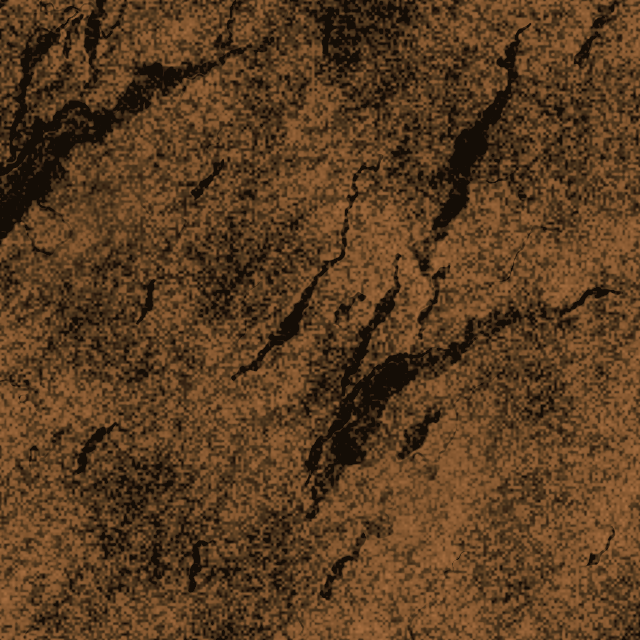
Write a WebGL 2 fragment shader that draws this texture.

```glsl
#version 300 es
precision highp float;
// Grainy brown rock face with branching dark cracks, short gouges and smooth worn patches.

uniform vec2 u_resolution;
out vec4 fragColor;

const vec3 TONES[6] = vec3[6](
    vec3(0.08, 0.05, 0.025), vec3(0.21, 0.135, 0.07), vec3(0.28, 0.20, 0.11),
    vec3(0.38, 0.26, 0.14), vec3(0.50, 0.33, 0.18), vec3(0.65, 0.43, 0.25));
const float LEVELS[6] = float[6](-1.8, -1.2, -0.55, 0.15, 0.8, 3.2);

const float GRAIN_SCALE = 235.0;
const float GRAIN_STRENGTH = 3.4;
const float CLUMP_STRENGTH = 1.4;
const float MOTTLE_STRENGTH = 3.8;
const float STREAK_STRENGTH = 1.3;
const float CRACK_DEPTH = 2.9;
const float GOUGE_GRID = 5.0;
const float GOUGE_SHARE = 0.5;
const vec2 SLOPE = vec2(0.64, 0.768);        // main direction of the rock
const vec2 FAULT_STEP = vec2(-0.53, 0.39);   // spacing of the large faults

float hash(vec2 c) {
    vec3 q = fract(c.xyx * 0.1031);
    q += dot(q, q.yzx + 33.33);
    return fract((q.x + q.y) * q.z);
}

float noise(vec2 p) {
    vec2 cell = floor(p), f = fract(p);
    f = f * f * (3.0 - 2.0 * f);
    return mix(mix(hash(cell), hash(cell + vec2(1, 0)), f.x),
               mix(hash(cell + vec2(0, 1)), hash(cell + vec2(1, 1)), f.x), f.y);
}

float fbm(vec2 p) {
    float sum = 0.0, weight = 0.53;
    for (int i = 0; i < 4; i++) {
        sum += weight * noise(p);
        p = mat2(1.6, 1.2, -1.2, 1.6) * p + 17.3;
        weight *= 0.5;
    }
    return sum;
}

// x: distance to the segment, y: position along it from 0 to 1
vec2 segment(vec2 p, vec2 a, vec2 b) {
    vec2 ab = b - a;
    float t = clamp(dot(p - a, ab) / dot(ab, ab), 0.0, 1.0);
    return vec2(length(p - a - ab * t), t);
}

// Curved crack, widest at the fraction "peak" of its length
float curvedCrack(vec2 p, vec2 a, vec2 b, vec2 c, float width, float peak) {
    const int STEPS = 10;
    vec2 nearest = vec2(10.0, 0.0), last = a;
    for (int i = 1; i <= STEPS; i++) {
        float t = float(i) / float(STEPS);
        vec2 next = mix(mix(a, b, t), mix(b, c, t), t);
        vec2 s = segment(p, last, next);
        if (s.x < nearest.x) nearest = vec2(s.x, (float(i - 1) + s.y) / float(STEPS));
        last = next;
    }
    float taper = smoothstep(-0.1, peak, nearest.y) * (1.0 - smoothstep(peak, 1.05, nearest.y));
    float halfWidth = width * taper + 0.002;
    return 1.0 - smoothstep(halfWidth * 0.55, halfWidth + 0.003, nearest.x);
}

// Short tapered strokes scattered on a jittered grid
float gouges(vec2 p) {
    vec2 home = floor(p * GOUGE_GRID);
    float dark = 0.0;
    for (int y = -1; y <= 1; y++)
    for (int x = -1; x <= 1; x++) {
        vec2 cell = home + vec2(x, y);
        if (hash(cell + 71.0) > GOUGE_SHARE) continue;
        vec2 center = (cell + 0.15 + 0.7 * vec2(hash(cell + 3.0), hash(cell + 29.0))) / GOUGE_GRID;
        float angle = mix(0.8, 1.4, hash(cell + 47.0));
        vec2 reach = vec2(cos(angle), sin(angle)) * mix(0.02, 0.055, hash(cell + 59.0));
        vec2 s = segment(p, center - reach, center + reach);
        float halfWidth = 0.002 + 0.007 * s.y * (1.0 - s.y) * 4.0 * hash(cell + 83.0);
        dark = max(dark, 1.0 - smoothstep(halfWidth * 0.5, halfWidth + 0.003, s.x));
    }
    return dark;
}

void main() {
    vec2 p = gl_FragCoord.xy / min(u_resolution.x, u_resolution.y);
    vec2 along = vec2(dot(p, SLOPE), dot(p, vec2(-SLOPE.y, SLOPE.x)));

    // Ragged outlines
    vec2 rough = vec2(fbm(p * 13.0), fbm(p * 13.0 + 41.0)) - 0.5;
    vec2 fray = vec2(noise(p * 90.0), noise(p * 90.0 + 63.0)) - 0.5;
    vec2 q = p + rough * 0.075 + fray * 0.010;

    // Large faults: an arch, its thin upper lip, a rising branch and a worn patch below
    float wide = 0.0, thin = 0.0, worn = 0.0;
    for (int i = 0; i < 2; i++) {
        vec2 shift = FAULT_STEP * float(i);
        vec2 f = q - shift;
        wide = max(wide, curvedCrack(f, vec2(0.49, 0.18), vec2(0.53, 0.42), vec2(0.96, 0.55), 0.034, 0.38));
        wide = max(wide, curvedCrack(f, vec2(0.67, 0.48), vec2(0.66, 0.70), vec2(0.84, 0.95), 0.021, 0.58));
        thin = max(thin, curvedCrack(f, vec2(0.48, 0.24), vec2(0.50, 0.42), vec2(0.76, 0.47), 0.006, 0.4));
        thin = max(thin, curvedCrack(f, vec2(0.53, 0.38), vec2(0.56, 0.48), vec2(0.64, 0.59), 0.007, 0.6));
        thin = max(thin, curvedCrack(f, vec2(0.38, 0.42), vec2(0.47, 0.46), vec2(0.57, 0.75), 0.006, 0.3));
        vec2 patchOffset = p - shift - vec2(0.67, 0.26);
        float across = dot(patchOffset, vec2(-0.7, 0.7)), lengthwise = dot(patchOffset, vec2(0.7));
        worn += exp(-across * across / 0.006 - lengthwise * lengthwise / 0.018);
    }

    // Hairline cracks that follow the slope and fade in and out
    vec2 hairSpace = along * vec2(4.5, 10.0) + rough * 1.6 + fray * 0.12;
    float hair = 1.0 - smoothstep(0.008, 0.04, abs(noise(hairSpace + 9.0) - 0.5));
    hair *= smoothstep(0.50, 0.64, fbm(p * 6.0 + 23.0));
    thin = max(thin, max(gouges(q), hair * 0.6));

    // Tone: fine grain over broad mottling and slanted streaks, cut by the cracks
    float grain = GRAIN_STRENGTH * (noise(p * GRAIN_SCALE) - 0.5)
                + CLUMP_STRENGTH * (noise(p * GRAIN_SCALE * 0.47 + 31.0) - 0.5);
    float tone = grain * (1.0 - 0.35 * min(worn, 1.0)) + 0.6 * worn + 0.05;
    tone += MOTTLE_STRENGTH * (fbm(p * 5.0 + 5.0) - 0.5);
    tone += STREAK_STRENGTH * (noise(along * vec2(14.0, 38.0) + rough * 3.0) - 0.5);
    float broken = mix(0.45, 1.0, smoothstep(0.32, 0.6, fbm(q * 30.0)));
    tone -= CRACK_DEPTH * max(wide * broken, thin * 0.85);

    vec3 color = TONES[0];
    for (int i = 1; i < 6; i++)
        color = mix(color, TONES[i], clamp((tone - LEVELS[i - 1]) / (LEVELS[i] - LEVELS[i - 1]), 0.0, 1.0));
    fragColor = vec4(color, 1.0);
}
```
